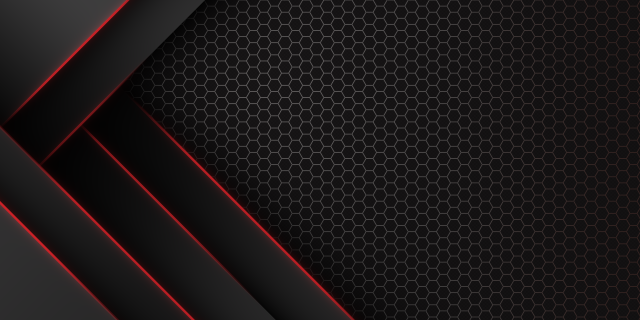
Reproduce this background procedurally as a Shadertoy shader.

```glsl
// Dark layered diagonal panels with glowing red edges over a hexagon mesh.

#define HEX_SIZE 0.0381                  // height of one hexagon
#define HEX_LINE 0.036                   // half line width, in hexagons
#define EDGE_WIDTH 0.0036                // half width of the red edges
#define HALO_WIDTH 0.011                 // falloff of the red halo
#define SHADOW_WIDTH 0.075               // reach of the panel shadows
#define BASE_COLOR vec3(0.078, 0.071, 0.074)
#define LINE_COLOR vec3(0.33, 0.32, 0.32)
#define WARM_COLOR vec3(0.25, 0.17, 0.16)
#define EDGE_COLOR vec3(0.80, 0.13, 0.15)

// Distance to the nearest border of a flat-topped hexagon of height 1
float hexBorder(vec2 q) {
    vec2 period = vec2(1.7320508, 1.0);
    vec2 a = mod(q, period) - 0.5 * period;
    vec2 b = mod(q - 0.5 * period, period) - 0.5 * period;
    vec2 cell = abs(dot(a, a) < dot(b, b) ? a : b);
    return 0.5 - max(cell.y, dot(cell, vec2(0.8660254, 0.5)));
}

// Rises between a and b, falls between c and d
float span(float a, float b, float c, float d, float x) {
    return smoothstep(a, b, x) * (1.0 - smoothstep(c, d, x));
}

vec3 hexMesh(vec2 p, float pixel) {
    float border = hexBorder(p / HEX_SIZE);
    float blur = 0.6 * pixel / HEX_SIZE;
    float line = 1.0 - smoothstep(HEX_LINE - blur, HEX_LINE + blur, border);

    // Soft light at the upper left, warm and dim toward the right
    vec2 offset = (p - vec2(0.72, 0.27)) * vec2(0.9, 1.1);
    float light = exp(-3.0 * dot(offset, offset));
    float warmth = smoothstep(1.3, 2.0, p.x);
    vec3 lineColor = mix(LINE_COLOR, WARM_COLOR, warmth);
    lineColor *= 0.78 + 0.4 * light;

    // Fine woven dots inside the cells
    vec2 weave = sin(p * 560.0);
    vec3 base = BASE_COLOR * (0.92 + 0.25 * light) + 0.006 * weave.x * weave.y;
    return mix(base, lineColor, line);
}

// Lays one panel over the colour; inside is the signed distance, positive inside
void addPanel(inout vec3 color, float inside, float grey, float glow, float pixel) {
    float shadow = exp(min(inside, 0.0) / SHADOW_WIDTH);
    color *= 1.0 - 0.85 * shadow;
    float cover = smoothstep(-0.5 * pixel, 0.5 * pixel, inside);
    color = mix(color, grey * vec3(1.0, 0.99, 1.0), cover);

    float away = abs(inside);
    float core = 1.0 - smoothstep(EDGE_WIDTH - 0.6 * pixel, EDGE_WIDTH + 0.6 * pixel, away);
    float halo = exp(-away / HALO_WIDTH);
    color = mix(color, EDGE_COLOR, glow * core);
    color += 0.28 * glow * halo * (1.0 - core) * EDGE_COLOR;
}

void mainImage(out vec4 fragColor, in vec2 fragCoord) {
    // Height is one unit; y runs downward from the top
    float pixel = 1.0 / iResolution.y;
    vec2 p = vec2(fragCoord.x, iResolution.y - fragCoord.y) * pixel;

    // Diagonal axes: rising edges have constant u, falling edges constant v
    float u = p.x + p.y;
    float v = p.y - p.x;
    float toUnit = 0.7071068;

    vec3 color = hexMesh(p, pixel);

    // Two lower strips, lit toward the bottom
    float grey = mix(0.035, 0.16, smoothstep(0.6, 2.0, u));
    float glow = span(0.64, 1.15, 1.85, 2.5, u);
    addPanel(color, (v + 0.104) * toUnit, grey, glow, pixel);

    grey = mix(0.035, 0.17, smoothstep(0.6, 1.9, u));
    glow = 0.85 * span(0.55, 0.75, 1.2, 1.8, u);
    addPanel(color, (v - 0.138) * toUnit, grey, glow, pixel);

    // Upper band and corner panel, lit toward the top
    grey = mix(0.05, 0.20, smoothstep(-0.35, 0.6, -v));
    glow = 0.65 * (1.0 - smoothstep(-0.1, 0.32, -v));
    addPanel(color, (0.641 - u) * toUnit, grey, glow, pixel);

    grey = mix(0.08, 0.24, smoothstep(-0.4, 0.3, -v));
    glow = 0.95 * span(-0.5, -0.1, 0.3, 0.7, -v);
    addPanel(color, (0.4 - u) * toUnit, grey, glow, pixel);

    // Lower left strip and corner panel
    grey = mix(0.15, 0.11, smoothstep(0.4, 1.6, u));
    glow = mix(0.3, 1.0, smoothstep(0.5, 0.9, u));
    addPanel(color, (v - 0.396) * toUnit, grey, glow, pixel);

    grey = mix(0.19, 0.16, smoothstep(0.6, 1.4, u));
    glow = 1.0 - 0.7 * smoothstep(0.9, 1.4, u);
    addPanel(color, (v - 0.633) * toUnit, grey, glow, pixel);

    fragColor = vec4(clamp(color, 0.0, 1.0), 1.0);
}
```
